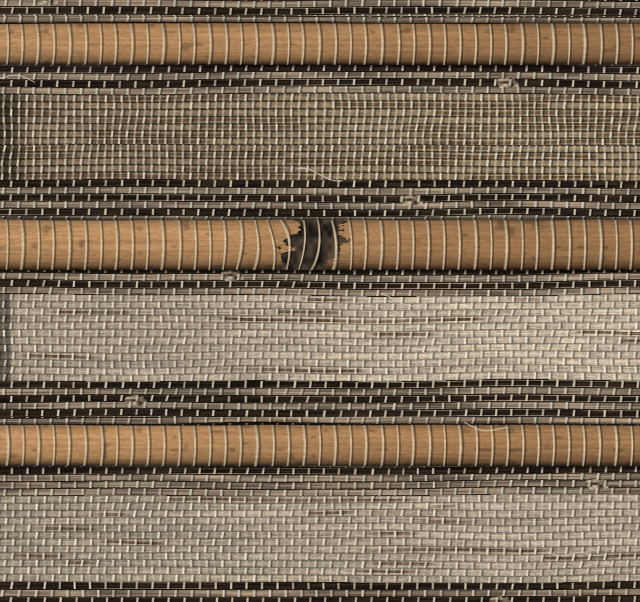
Reproduce this texture procedurally as a WebGL 1 fragment shader.

```glsl
precision highp float;
// Woven reed blind: three bamboo rods between bands of stitched grass and dark twigs.
uniform vec2 u_resolution;

float hash(vec2 p) {
  p = fract(p * vec2(0.1031, 0.1137));
  p += dot(p, p.yx + 33.33);
  return fract((p.x + p.y) * p.x * 17.0);
}

float noise(vec2 p) {
  vec2 i = floor(p), f = fract(p);
  f = f * f * (3.0 - 2.0 * f);
  return mix(mix(hash(i), hash(i + vec2(1.0, 0.0)), f.x),
             mix(hash(i + vec2(0.0, 1.0)), hash(i + 1.0), f.x), f.y);
}

// Coverage of a line of half width w at distance d
float stroke(float d, float w) {
  float aa = 0.8 / u_resolution.y;
  return 1.0 - smoothstep(w - aa, w + aa, d);
}

// Split pale husk around a twig node
vec3 node(vec3 col, vec2 d) {
  float r = length(d * vec2(0.6, 1.0)) + 0.008 * (noise(d * 150.0 + 40.0) - 0.5);
  vec3 husk = mix(vec3(0.16, 0.12, 0.08), vec3(0.84, 0.77, 0.66), noise(d * vec2(110.0, 240.0) + 70.0));
  return mix(col, husk, stroke(r, 0.010));
}

void main() {
  vec2 p = gl_FragCoord.xy / u_resolution;
  p.y = 1.0 - p.y;
  float t = (p.y - 0.0735) * 3.0;
  float k = floor(t + 0.14);
  float v = t - k;
  float middle = 1.0 - step(0.5, abs(k - 1.0));
  float brownBand = 1.0 - step(0.5, abs(k));
  float halfRod = 0.102 + 0.022 * middle;

  // Wavy reed rows, 28 to a repeat
  float wave = 0.022 * (noise(vec2(p.x * 5.0, k * 7.0 + v * 5.0)) - 0.5);
  float rowPos = (v + wave) * 28.0;
  float row = floor(rowPos);
  float offset = fract(rowPos) - 0.5;
  float across = abs(offset);
  float rowId = row + k * 41.0 + 100.0;
  float center = (row + 0.5) / 28.0;
  float grass = step(0.25, center) * step(center, 0.68);
  float fibre = noise(vec2(p.x * 18.0, p.y * 480.0));
  float fine = noise(vec2(p.x * 190.0, p.y * 480.0 + 9.0));

  // Dark twigs of changing thickness alternate with grey ones
  float black = mod(row, 2.0) * step(0.12, hash(vec2(rowId, 3.0)));
  float girth = 0.30 + 0.26 * noise(vec2(p.x * 4.0, rowId * 3.0));
  black *= 1.0 - smoothstep(girth - 0.05, girth + 0.05, across);
  vec3 grey = vec3(0.56, 0.49, 0.41) * (0.52 + 0.50 * fibre + 0.30 * noise(vec2(p.x * 9.0, rowId)));
  grey *= 1.0 - 0.72 * smoothstep(0.32, 0.5, across);
  vec3 twig = mix(grey, vec3(0.15, 0.12, 0.09) * (0.55 + 0.9 * fibre), black);

  // Grass band with thin broken brown streaks
  vec3 straw = mix(vec3(0.70, 0.64, 0.555), vec3(0.53, 0.455, 0.355), brownBand);
  straw *= mix(0.92, 1.05, smoothstep(0.0, 0.8, p.x)) - 0.06 * step(1.5, k);
  straw *= 0.70 + 0.24 * fibre + 0.24 * fine + 0.12 * noise(vec2(p.x * 5.0, rowId));
  float streak = noise(vec2(p.x * 6.0 + hash(vec2(rowId, 8.0)) * 30.0, rowId));
  float cut = mix(0.78, 0.50, brownBand);
  float streakLine = abs(offset + 0.3 * (noise(vec2(p.x * 12.0, rowId + 5.0)) - 0.5));
  streak = smoothstep(cut, cut + 0.10, streak) * (1.0 - smoothstep(0.12, 0.28, streakLine));
  straw = mix(straw, vec3(0.30, 0.21, 0.13), streak * (0.40 + 0.6 * fibre));
  float gap = smoothstep(0.27, 0.5, across);
  straw *= 1.0 - gap * (mix(0.30, 0.62, brownBand) + 0.20 * (fine - 0.5));
  straw *= 1.0 - 0.42 * (1.0 - smoothstep(0.012, 0.022 + 0.03 * brownBand, p.x)) * step(k, 1.5);
  vec3 col = mix(twig, straw, grass);

  // Nodes on the twigs
  col = node(col, p - vec2(fract(0.79 - 0.43 * k), 0.0735 + (k + 0.19 - 0.04 * middle) / 3.0));
  col = node(col, p - vec2(fract(0.64 + 0.57 * k), 0.0735 + (k + 0.775) / 3.0));

  // Stitches of the 82 warp threads, alternating over and under the rows
  float sway = 0.55 * (noise(vec2(p.x * 15.0, p.y * 22.0)) - 0.5) + 0.16 * (hash(vec2(rowId, 6.0)) - 0.5);
  float warp = p.x * 82.0 + sway + 0.10 * offset;
  float warpId = floor(warp);
  float warpDist = abs(fract(warp) - 0.5) / 82.0;
  float over = 1.0 - mod(warpId + row, 2.0);
  float worn = hash(vec2(warpId, rowId));
  float dash = 1.0 - smoothstep(0.40, 0.5, across);
  float shadow = stroke(abs(fract(warp - 0.20) - 0.5) / 82.0, 0.0024);
  col *= 1.0 - 0.34 * shadow * over * dash;
  float under = grass * (0.20 + 0.25 * brownBand);
  vec3 cotton = mix(vec3(0.80, 0.76, 0.68), vec3(0.90, 0.86, 0.77), grass * (1.0 - 0.4 * brownBand));
  col = mix(col, cotton, stroke(warpDist, 0.0018) * max(over * dash * (0.70 + 0.30 * worn), under));

  // Rounded bamboo rod and its contact shadow
  float s = v / halfRod;
  float edge = (abs(v) - halfRod) / 3.0 + 0.002 * (noise(vec2(p.x * 12.0, k + sign(v))) - 0.5);
  col *= mix(0.42, 1.0, smoothstep(0.0, 0.008, edge));
  vec3 cane = mix(vec3(0.69, 0.525, 0.36), vec3(0.56, 0.42, 0.285), smoothstep(0.1, 1.0, p.x));
  cane *= 0.84 + 0.15 * noise(vec2(p.x * 9.0, p.y * 330.0)) + 0.11 * fine;
  cane *= 1.06 - 0.52 * pow(abs(s + 0.10), 4.0) - 0.10 * s;
  cane *= 1.0 - 0.20 * smoothstep(0.80, 0.97, noise(vec2(p.x * 55.0, p.y * 95.0)));

  // Charred break in the middle rod
  float ragged = 0.050 * (noise(p * vec2(35.0, 75.0)) - 0.5) + 0.014 * (fine - 0.5);
  float charEdge = abs(p.x - 0.487 + 0.016 * s) - 0.044 + ragged;
  float charred = middle * (1.0 - smoothstep(-0.003, 0.003, charEdge));
  vec3 soot = mix(vec3(0.08, 0.07, 0.06), vec3(0.33, 0.28, 0.23), noise(p * vec2(130.0, 90.0)));
  soot = mix(soot, vec3(0.42, 0.34, 0.25), 0.6 * smoothstep(0.50, 0.53, p.x) * smoothstep(-0.6, 0.0, s));
  cane = mix(cane, soot, charred);

  // 41 bowed threads around each rod, loose near the break
  float loose = middle * exp(-pow((p.x - 0.45) / 0.08, 2.0));
  float bind = p.x * 41.0 + 0.10 * s * s + 0.18 * (noise(vec2(p.x * 41.0, k * 5.0)) - 0.5);
  bind += loose * (0.28 * sin(p.x * 55.0) * s + 0.20 * s * s);
  float bindDist = abs(fract(bind) - 0.5) / 41.0;
  cane *= 1.0 - 0.36 * stroke(abs(fract(bind - 0.09) - 0.5) / 41.0, 0.0024);
  vec3 binding = vec3(0.88, 0.79, 0.65) * (1.0 - 0.25 * s * s) * (0.90 + 0.14 * fine);
  cane = mix(cane, binding, 0.92 * stroke(bindDist, 0.0016));
  col = mix(col, cane, stroke(edge, 0.0));

  // Loose lint fibres
  for (int i = 0; i < 5; i++) {
    float n = float(i);
    vec2 d = p - vec2(fract(0.50 + n * 0.13), fract(0.29 + n * 0.21));
    float curl = abs(d.y - 0.18 * d.x - 0.006 * sin(d.x * 70.0 + n));
    col = mix(col, vec3(0.84, 0.80, 0.72), 0.7 * stroke(curl, 0.0011) * stroke(abs(d.x), 0.035));
  }

  // Uneven daylight
  col *= 0.94 + 0.12 * noise(p * 3.0 + 5.0);
  gl_FragColor = vec4(col, 1.0);
}
```
